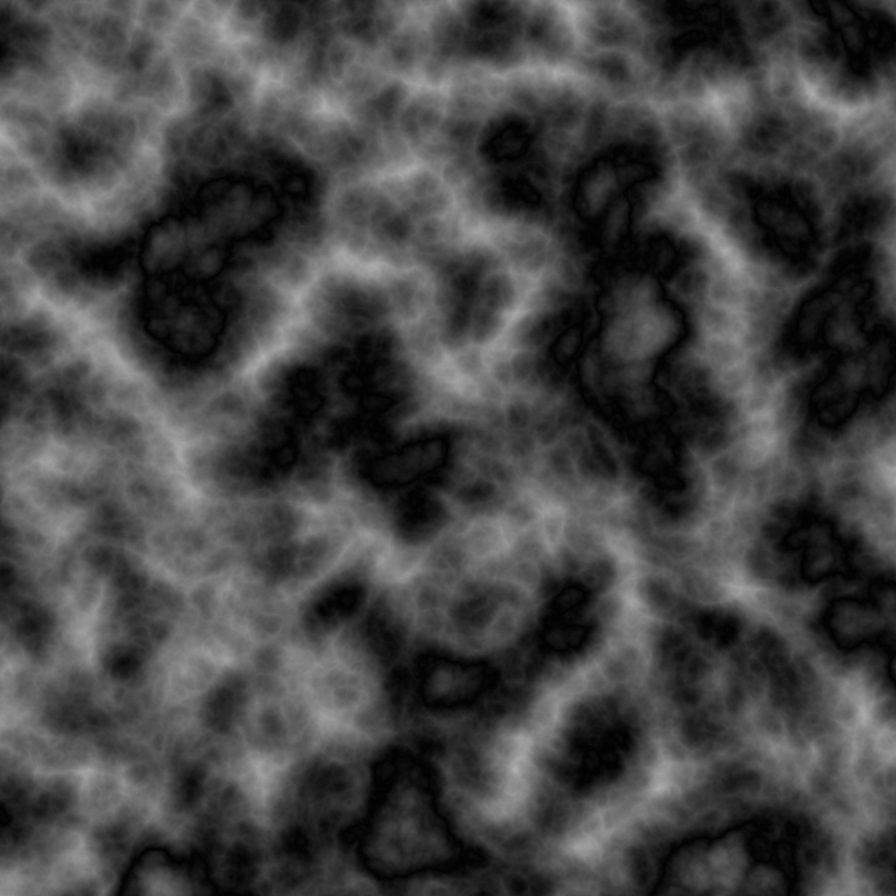
Give the GLSL for this texture, as a three.js fragment shader.

```glsl
varying vec2 vUv;

const int OCTAVES = 6;
const float BASE_CELLS = 4.0;
const float RIDGE_LEVEL = 0.725;
const float RIDGE_DEPTH = 1.38;
const float TAU = 6.2831853;

// Random unit gradient for a lattice point
vec2 latticeGradient(vec2 cell) {
  vec3 h = fract(vec3(cell.xyx) * vec3(0.1031, 0.1030, 0.0973));
  h += dot(h, h.yzx + 33.33);
  float angle = TAU * fract((h.x + h.y) * h.z);
  return vec2(cos(angle), sin(angle));
}

// Gradient noise with a quintic fade
float gradientNoise(vec2 p) {
  vec2 cell = floor(p);
  vec2 f = p - cell;
  vec2 fade = f * f * f * (f * (f * 6.0 - 15.0) + 10.0);
  vec2 right = vec2(1.0, 0.0);
  vec2 up = vec2(0.0, 1.0);
  float a = dot(latticeGradient(cell), f);
  float b = dot(latticeGradient(cell + right), f - right);
  float c = dot(latticeGradient(cell + up), f - up);
  float d = dot(latticeGradient(cell + 1.0), f - 1.0);
  return mix(mix(a, b, fade.x), mix(c, d, fade.x), fade.y);
}

// Absolute value with a slightly rounded crease
float softAbs(float x, float radius) {
  return sqrt(x * x + radius * radius);
}

// Folded octaves, each turned and doubled in frequency
float turbulence(vec2 p, float gain) {
  mat2 turnAndDouble = 2.0 * mat2(0.8, 0.6, -0.6, 0.8);
  float sum = 0.0;
  float amplitude = 1.0;
  for (int i = 0; i < OCTAVES; i++) {
    sum += amplitude * softAbs(gradientNoise(p), 0.008);
    p = turnAndDouble * p + vec2(17.3, 9.1);
    amplitude *= gain;
  }
  return sum;
}

void main() {
  // Bright ridges where the noise folds, dark veins where the sum changes sign
  float ridges = RIDGE_LEVEL - RIDGE_DEPTH * turbulence(vUv * BASE_CELLS + vec2(41.7, 23.4), 0.5);
  float smoke = softAbs(ridges, 0.012);
  gl_FragColor = vec4(vec3(smoke), 1.0);
}
```
